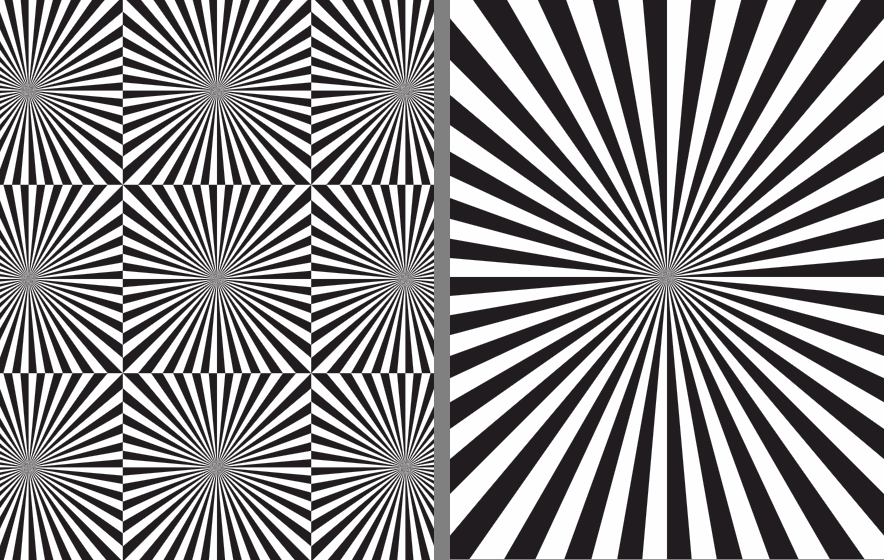
Left, the full canvas; right, a detail of the centre.
A Shadertoy shader for this pattern:

```glsl
// Square tiles, each filled with a black and white sunburst of equal wedges.
// Every wedge edge is box-filtered analytically over the angle, so the hubs
// melt into an even grey; tile seams are filtered the same way.
#define TILE 0.3364                      // tile side, in canvas heights
#define HUB_OFFSET vec2(0.0, 0.0018)     // middle hub from canvas centre
#define RAYS 36.0                        // dark wedges per sunburst
#define SOFTNESS 1.1                     // filter width, in pixels
#define INK vec3(0.13, 0.11, 0.12)
#define PAPER vec3(0.995, 0.995, 0.995)

const float TAU = 6.2831853;

// Integral of a square wave that is +1 then -1 over each unit period
float squareIntegral(float t) {
    return 0.5 - abs(fract(t) - 0.5);
}

// Square wave averaged over a window of the given width
float filteredSquare(float t, float width) {
    return (squareIntegral(t + 0.5 * width) - squareIntegral(t - 0.5 * width)) / width;
}

// Signed sunburst: +1 in dark wedges, -1 in light ones
float sunburst(vec2 p, float blur) {
    float radius = max(length(p), 0.25 * blur);
    float turns = atan(p.y, p.x + 1e-7) / TAU;
    return filteredSquare(turns * RAYS, blur * RAYS / (TAU * radius));
}

void mainImage(out vec4 fragColor, in vec2 fragCoord) {
    float blur = SOFTNESS / iResolution.y;
    vec2 canvas = (fragCoord - 0.5 * iResolution.xy) / iResolution.y - HUB_OFFSET;

    // Repeat around each hub
    vec2 p = (fract(canvas / TILE + 0.5) - 0.5) * TILE;

    // Wedges swap tone across a seam, so their filtered mean fades to zero there
    vec2 seam = clamp((0.5 * TILE - abs(p)) * 2.0 / blur, 0.0, 1.0);
    float tone = sunburst(p, blur) * seam.x * seam.y;

    fragColor = vec4(mix(PAPER, INK, 0.5 + 0.5 * tone), 1.0);
}
```
